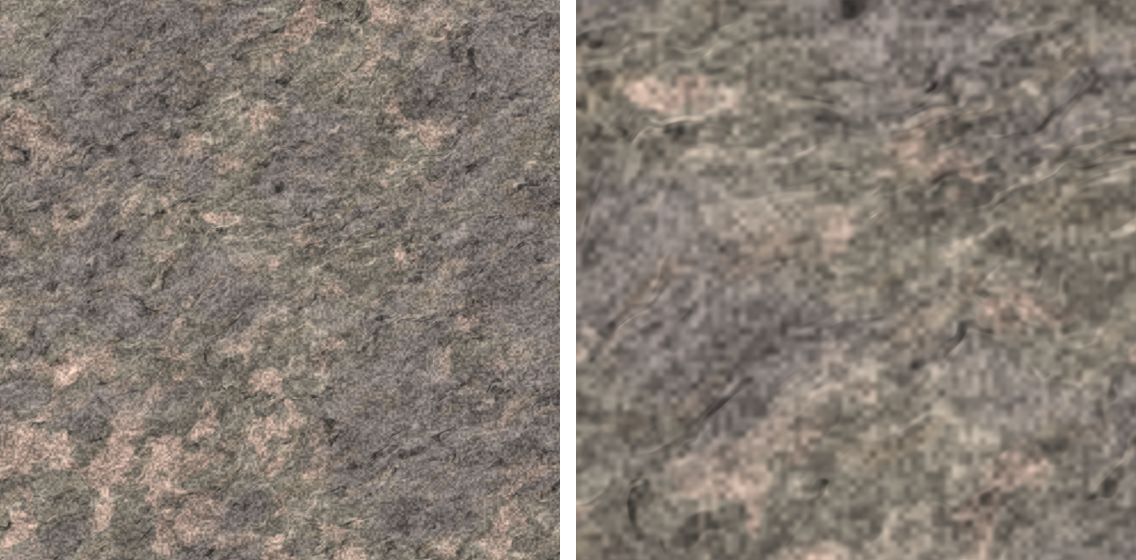
Left, the full canvas; right, a detail of the centre.
Write a Shadertoy shader that draws this texture.

```glsl
// Weathered grey stone with a slanted grain, crusted by small ragged pink patches.
// Stretched noise gives the light and dark dashes, warped noise the crust and
// broken veins, and the slope of a noise height field the rough relief.

const vec3 MAUVE = vec3(0.490, 0.459, 0.446);
const vec3 OLIVE = vec3(0.484, 0.459, 0.418);
const vec3 PINK  = vec3(0.735, 0.632, 0.580);
const vec3 CREAM = vec3(0.670, 0.622, 0.570);
const vec3 OCHRE = vec3(0.590, 0.515, 0.430);
const float GRAIN_ANGLE = 0.47;

float hash(vec2 cell) {
    vec3 h = fract(vec3(cell.xyx) * 0.1031);
    h += dot(h, h.yzx + 33.33);
    return fract((h.x + h.y) * h.z);
}

float noise(vec2 p) {
    vec2 i = floor(p), f = fract(p);
    f = f * f * (3.0 - 2.0 * f);
    return mix(mix(hash(i), hash(i + vec2(1, 0)), f.x),
               mix(hash(i + vec2(0, 1)), hash(i + vec2(1, 1)), f.x), f.y);
}

// Layered noise, scaled back to the range 0 to 1
float fbm(vec2 p, int octaves) {
    float sum = 0.0, weight = 0.5, total = 0.0;
    for (int i = 0; i < octaves; i++) {
        sum += weight * noise(p);
        total += weight;
        weight *= 0.58;
        p = mat2(1.6, 1.2, -1.2, 1.6) * p + 17.3;
    }
    return sum / total;
}

// Layered noise that keeps its stretch direction
float streaks(vec2 p) {
    return 0.5 * noise(p) + 0.3 * noise(p * 1.9 + 31.7) + 0.2 * noise(p * 3.7 + 73.1);
}

vec2 warp(vec2 p, float scale, float amount) {
    vec2 shift = vec2(fbm(p * scale + 5.2, 3), fbm(p * scale + 41.8, 3));
    return p + amount * (shift - 0.5);
}

float vein(vec2 p, float width) {
    return 1.0 - smoothstep(0.0, width, abs(fbm(p, 3) - 0.5));
}

void mainImage(out vec4 fragColor, in vec2 fragCoord) {
    vec2 uv = fragCoord / min(iResolution.x, iResolution.y);

    // Coordinates along and across the slanted grain, gently bent
    float c = cos(GRAIN_ANGLE), s = sin(GRAIN_ANGLE);
    vec2 along = vec2(c * uv.x + s * uv.y, c * uv.y - s * uv.x) + 3.0;
    vec2 bent = warp(along, 7.0, 0.06);
    vec2 ragged = warp(bent, 26.0, 0.030);

    // Zones where crust gathers, and softer clouds of olive in the grey
    float zone = smoothstep(0.38, 0.62, fbm(bent * vec2(4.5, 6.5) + 9.0, 3));
    float cloud = fbm(bent * vec2(9.0, 15.0) + 23.0, 4);
    vec3 color = mix(MAUVE, OLIVE, smoothstep(0.30, 0.70, 0.6 * cloud + 0.4 * zone));

    // Ochre stains, broken veins, pale dashes and pink crust
    float stain = smoothstep(0.54, 0.76, streaks(bent * vec2(19.0, 46.0) + 61.0));
    color = mix(color, OCHRE, 0.35 * stain);
    float broken = smoothstep(0.45, 0.65, noise(ragged * vec2(24.0, 30.0) + 7.0));
    float veins = vein(ragged * vec2(13.0, 18.0) + 50.0, 0.07) * broken;
    color = mix(color, CREAM, veins * (0.15 + 0.60 * zone));
    float dashes = smoothstep(0.60, 0.78, streaks(ragged * vec2(25.0, 75.0) + 37.0));
    color = mix(color, CREAM, dashes * (0.25 + 0.45 * zone));
    float crust = fbm(ragged * vec2(16.0, 20.0) + 12.0, 4);
    float patches = smoothstep(0.54, 0.66, crust) * (0.06 + 0.94 * zone);
    color = mix(color, PINK, 0.85 * patches);

    // Relief lit from above, slanted dark lines and pits
    vec2 lightStep = vec2(0.002, 0.006);
    vec2 reliefScale = vec2(34.0, 52.0);
    float relief = fbm(ragged * reliefScale, 3)
                 - fbm((ragged + lightStep) * reliefScale, 3);
    float lines = streaks(ragged * vec2(24.0, 68.0));
    float pits = smoothstep(0.62, 0.80, streaks(ragged * vec2(30.0, 62.0) + 87.0));

    // Fine sandy grain
    float sand = 0.75 * noise(uv * 245.0) + 0.35 * noise(along * vec2(110.0, 170.0)) - 0.55;

    float shade = 0.99 + 0.36 * (cloud - 0.5) + 0.45 * (lines - 0.5)
                + 0.42 * relief + 0.56 * sand
                - 0.30 * pits * (1.0 - 0.7 * patches);
    fragColor = vec4(clamp(color * shade, 0.0, 1.0), 1.0);
}
```
